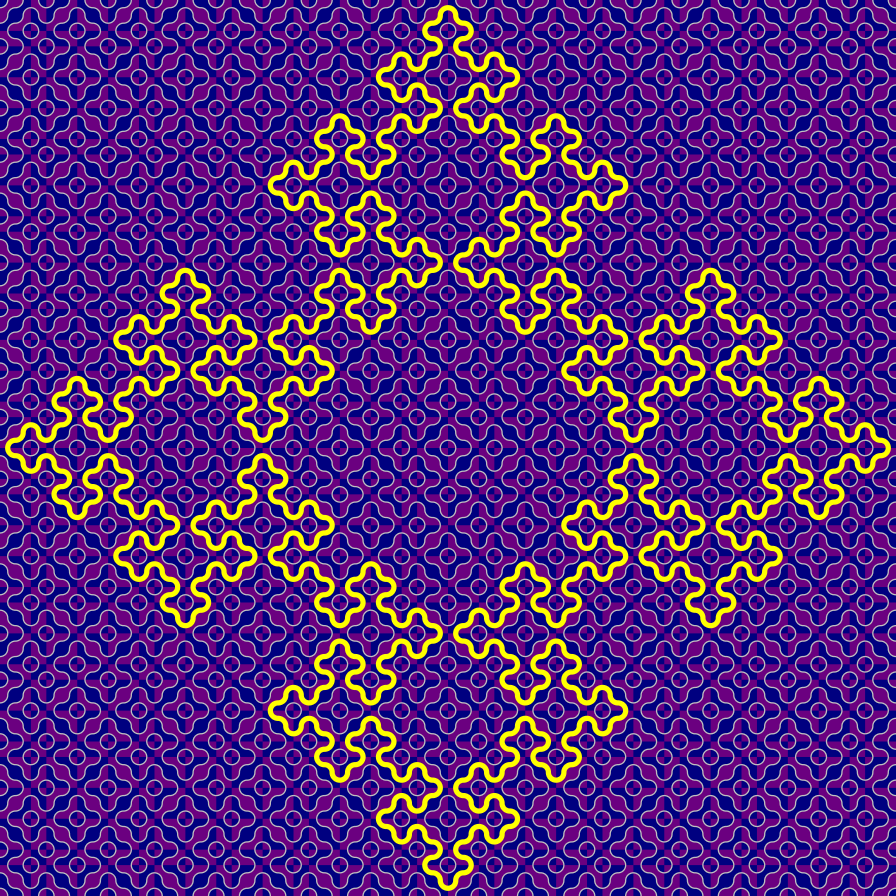
Write a Shadertoy shader that draws this pattern.

```glsl
// Arc tiles turned by a quasi-periodic weave of rows and columns, over two dark tones.
// Each tile holds two quarter arcs; the arcs join into nested loops.
// The one loop that reaches the four tips is found by walking along it, and drawn gold.
#define TILES 58.0
#define WEAVE_STEP 1.70710678
#define TIP 28.5
#define MAX_WALK 480
#define THIN_HALF 0.042
#define GOLD_HALF 0.17
#define NAVY vec3(0.0, 0.0, 0.5)
#define PURPLE vec3(0.42, 0.0, 0.5)
#define SILVER vec3(0.75)
#define GOLD vec3(1.0, 1.0, 0.0)

// Sign of the strand (row or column) that holds coordinate x
float strand(float x) {
    float n = floor((floor(x) + 0.5) / WEAVE_STEP);
    return 1.0 - 2.0 * mod(n, 2.0);
}

// Strand sign averaged over one pixel
float smoothStrand(float x, float px) {
    float right = x + 0.5 * px;
    return mix(strand(x - 0.5 * px), strand(right), clamp(fract(right) / px, 0.0, 1.0));
}

float orientation(vec2 p) {
    return strand(p.x) * strand(p.y);
}

// Pixel coverage of a band around distance zero
float band(float d, float halfWidth, float px) {
    return clamp((d + halfWidth) / px + 0.5, 0.0, 1.0)
         - clamp((d - halfWidth) / px + 0.5, 0.0, 1.0);
}

// Walk from tile to tile; true if the path crosses an axis at a tip
bool reachesTip(vec2 center, vec2 leave) {
    vec2 start = center + leave;
    for (int i = 0; i < MAX_WALK; i++) {
        vec2 a = abs(center + leave);
        float far = max(a.x, a.y);
        if (min(a.x, a.y) < 0.25 && abs(far - TIP) < 0.25) return true;
        if (far > TIP + 1.0) return false;
        center += 2.0 * leave;
        leave = -orientation(center) * leave.yx;
        if (distance(center + leave, start) < 0.25) return false;
    }
    return false;
}

void mainImage(out vec4 fragColor, in vec2 fragCoord) {
    float px = TILES / min(iResolution.x, iResolution.y);
    vec2 p = (fragCoord - 0.5 * iResolution.xy) * px;
    vec2 cell = floor(p);
    vec2 q = p - cell - 0.5;

    // Nearest quarter arc in this tile
    float turn = orientation(p);
    float corner = q.x + turn * q.y < 0.0 ? -1.0 : 1.0;
    float d = length(q - 0.5 * corner * vec2(1.0, turn)) - 0.5;

    // Sides of the loops, with tones swapped by the weave
    float parity = 1.0 - 2.0 * mod(cell.x + cell.y, 2.0);
    float side = clamp(-2.0 * d / px, -1.0, 1.0) * parity * turn;
    float weave = smoothStrand(p.x, px) * smoothStrand(p.y, px);
    vec3 color = mix(NAVY, PURPLE, 0.5 + 0.5 * side * weave);

    // Thin loops, then the gold one
    color = mix(color, SILVER, band(d, THIN_HALF, px));
    float gold = band(d, GOLD_HALF, px);
    if (gold > 0.0 && reachesTip(cell + 0.5, vec2(0.5 * corner, 0.0)))
        color = mix(color, GOLD, gold);

    fragColor = vec4(color, 1.0);
}
```
